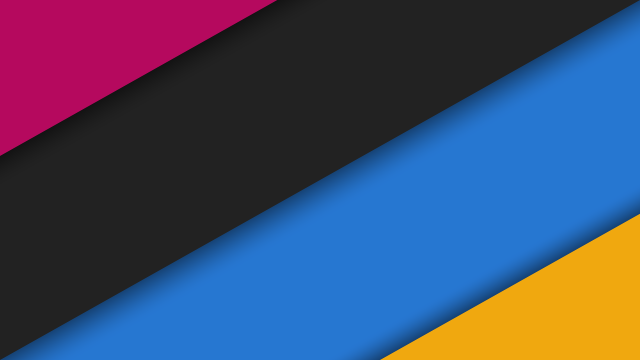
Write a Shadertoy shader that draws this background.

```glsl
// Flat diagonal paper sheets: magenta, charcoal, blue and amber.
// Signed distances across the shared slant place each edge, and a
// soft falloff beside it casts a shadow on the sheet beneath.

// Darkening at distance d outside a sheet, fading out at the given reach.
float shade(float d, float reach, float strength) {
    return 1.0 - strength * (1.0 - smoothstep(-reach, reach, d));
}

// Coverage of a sheet whose outside has positive distance.
float cover(float d, float pixel) {
    return 1.0 - smoothstep(-0.6 * pixel, 0.6 * pixel, d);
}

void mainImage(out vec4 fragColor, in vec2 fragCoord) {
    vec2 p = fragCoord / iResolution.y;
    float pixel = 1.0 / iResolution.y;

    // Height above the main diagonal, measured at right angles to it.
    float across = dot(p, normalize(vec2(-0.5625, 1.0)));
    float charcoalEdge = -across;
    float magentaEdge = 0.494 - across;
    float amberEdge = across + 0.5175;

    // Blue sheet, shadowed from both sides.
    vec3 color = vec3(0.15, 0.465, 0.82);
    color *= shade(charcoalEdge, 0.1, 0.88);
    color *= shade(amberEdge, 0.075, 0.9);

    // Charcoal sheet, shadowed by the magenta corner.
    vec3 charcoal = vec3(0.133) * shade(magentaEdge, 0.08, 0.9);
    color = mix(color, charcoal, cover(charcoalEdge, pixel));

    // Corner sheets on top.
    color = mix(color, vec3(0.71, 0.035, 0.37), cover(magentaEdge, pixel));
    color = mix(color, vec3(0.94, 0.66, 0.06), cover(amberEdge, pixel));

    fragColor = vec4(color, 1.0);
}
```
